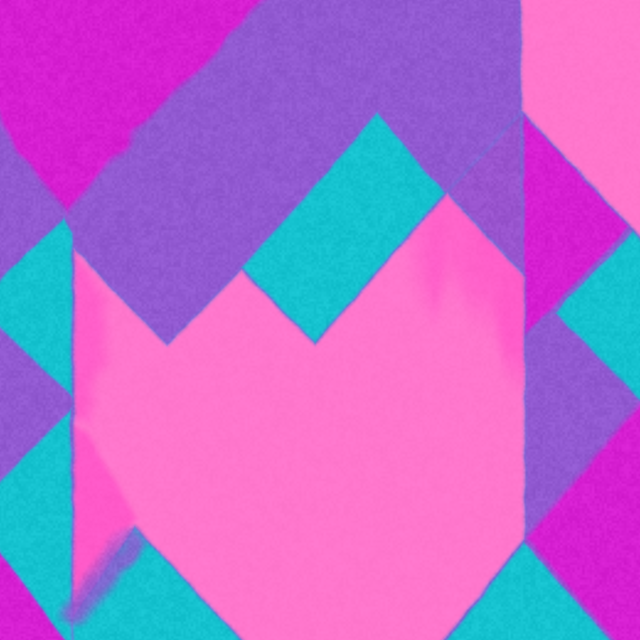
This background is drawn by a Shadertoy shader. Its source:

```glsl
// Painted geometric collage: pink crown shape among violet, teal and magenta facets.

const vec3 PINK    = vec3(1.00, 0.465, 0.80);
const vec3 HOTPINK = vec3(1.00, 0.32, 0.78);
const vec3 VIOLET  = vec3(0.57, 0.35, 0.82);
const vec3 ORCHID  = vec3(0.60, 0.33, 0.81);
const vec3 MAGENTA = vec3(0.84, 0.12, 0.82);
const vec3 TEAL    = vec3(0.08, 0.76, 0.81);
const vec3 RIM     = vec3(0.42, 0.46, 0.85);

const float EDGE   = 0.0022;  // half width of a crisp edge
const float BRUSH  = 0.008;   // half width of a brushed edge
const float WOBBLE = 0.003;   // hand-drawn edge displacement
const float GRAIN  = 0.045;   // canvas texture strength
const float RIM_WIDTH = 0.0035;

float hash(vec2 p) {
    vec3 q = fract(p.xyx * 0.1031);
    q += dot(q, q.yzx + 33.33);
    return fract((q.x + q.y) * q.z);
}

float noise(vec2 p) {
    vec2 i = floor(p), f = fract(p);
    f = f * f * (3.0 - 2.0 * f);
    return mix(mix(hash(i), hash(i + vec2(1, 0)), f.x),
               mix(hash(i + vec2(0, 1)), hash(i + vec2(1, 1)), f.x), f.y);
}

// Signed distance to the line a-b, negative on its left
float halfPlane(vec2 p, vec2 a, vec2 b) {
    vec2 e = normalize(b - a);
    return dot(p - a, vec2(e.y, -e.x));
}

// Convex facet with counterclockwise corners
float facet(vec2 p, vec2 a, vec2 b, vec2 c, vec2 d) {
    return max(max(halfPlane(p, a, b), halfPlane(p, b, c)),
               max(halfPlane(p, c, d), halfPlane(p, d, a)));
}

float segment(vec2 p, vec2 a, vec2 b) {
    vec2 e = b - a;
    return length(p - a - e * clamp(dot(p - a, e) / dot(e, e), 0.0, 1.0));
}

// Signed distance to the crown outline
float crown(vec2 p) {
    const int N = 11;
    vec2 v[N] = vec2[N](
        vec2(0.116, 0.611), vec2(0.260, 0.461), vec2(0.378, 0.578), vec2(0.492, 0.464),
        vec2(0.699, 0.699), vec2(0.820, 0.567), vec2(0.820, 0.158), vec2(0.615, -0.10),
        vec2(0.472, -0.10), vec2(0.211, 0.177), vec2(0.115, 0.038));
    float dist = 10.0, side = 1.0;
    for (int i = 0; i < N; i++) {
        vec2 a = v[i], b = v[(i + 1) % N];
        dist = min(dist, segment(p, a, b));
        if ((a.y > p.y) != (b.y > p.y) &&
            p.x < a.x + (b.x - a.x) * (p.y - a.y) / (b.y - a.y)) side = -side;
    }
    return side * dist;
}

// Lay one shape over the layers below, with a faint pencil rim
void paint(inout vec3 col, vec3 layer, float d, float soft) {
    float width = max(soft, 0.75 / iResolution.y);
    col = mix(col, layer, smoothstep(width, -width, d));
    float r = d / RIM_WIDTH;
    col = mix(col, RIM, 0.4 * exp(-r * r) * EDGE / max(soft, EDGE));
}

void mainImage(out vec4 fragColor, in vec2 fragCoord) {
    vec2 uv = fragCoord / iResolution.xy;
    vec2 p = uv + WOBBLE * (vec2(noise(uv * 45.0), noise(uv * 45.0 + 91.0)) - 0.5);
    vec2 rough = uv + 0.022 * (vec2(noise(uv * 30.0), noise(uv * 30.0 + 57.0)) - 0.5);
    vec3 col = VIOLET;

    // Upper left corner and the violet facet beside the peak
    paint(col, MAGENTA, facet(mix(p, rough, 0.6), vec2(-0.1, 0.955), vec2(0.10, 0.668),
          vec2(0.503, 1.1), vec2(-0.1, 1.1)), BRUSH);
    paint(col, ORCHID, facet(p, vec2(0.699, 0.699), vec2(0.82, 0.567),
          vec2(0.817, 0.70), vec2(0.814, 0.823)), EDGE);

    // Left column
    paint(col, TEAL, facet(p, vec2(0.100, 0.659), vec2(-0.04, 0.526),
          vec2(0.113, 0.380), vec2(0.113, 0.635)), EDGE);
    paint(col, MAGENTA, facet(p, vec2(-0.1, 0.272), vec2(-0.1, -0.1),
          vec2(0.05, -0.1), vec2(0.188, -0.1)), BRUSH);
    paint(col, TEAL, facet(p, vec2(0.110, 0.361), vec2(-0.046, 0.2),
          vec2(0.113, -0.015), vec2(0.113, 0.2)), EDGE);
    paint(col, TEAL, facet(p, vec2(0.113, 0.04), vec2(0.113, -0.1),
          vec2(0.472, -0.1), vec2(0.211, 0.177)), EDGE);

    // Right column
    paint(col, MAGENTA, facet(p, vec2(0.818, 0.822), vec2(0.818, 0.6),
          vec2(0.818, 0.472), vec2(0.985, 0.646)), 0.004);
    paint(col, PINK, facet(p, vec2(0.813, 1.1), vec2(0.814, 0.827),
          vec2(1.1, 0.526), vec2(1.1, 1.1)), EDGE);
    paint(col, TEAL, facet(p, vec2(0.990, 0.639), vec2(0.867, 0.512),
          vec2(1.1, 0.273), vec2(1.1, 0.52)), EDGE);
    paint(col, MAGENTA, facet(p, vec2(0.822, 0.160), vec2(1.1, -0.171),
          vec2(1.1, 0.486), vec2(0.961, 0.323)), BRUSH);
    paint(col, TEAL, facet(p, vec2(0.819, 0.153), vec2(0.62, -0.1),
          vec2(0.83, -0.1), vec2(1.04, -0.1)), EDGE);

    // Crown with hot pink drips at the peak and shaded folds on the left
    float drip = noise(vec2(uv.x * 34.0, uv.y * 6.0));
    float dripEnd = 0.60 - 0.9 * (uv.x - 0.62) - 0.09 * drip;
    float hot = smoothstep(0.60, 0.70, uv.x) * smoothstep(dripEnd, dripEnd + 0.10, uv.y)
              * (0.45 + 0.45 * drip);
    float upperFold = facet(rough, vec2(0.10, 0.66), vec2(0.10, 0.34), vec2(0.137, 0.33), vec2(0.178, 0.49));
    float lowerFold = facet(p, vec2(0.10, 0.35), vec2(0.10, 0.02), vec2(0.216, 0.19), vec2(0.139, 0.325));
    hot = max(hot, 0.65 * smoothstep(0.014, -0.02, upperFold));
    hot = max(hot, 0.80 * smoothstep(0.006, -0.012, lowerFold));
    paint(col, mix(PINK, HOTPINK, hot), crown(p), EDGE);

    // Violet smudge, central teal bar, then grain
    float smudge = segment(rough, vec2(0.120, 0.040), vec2(0.207, 0.150));
    col = mix(col, VIOLET, 0.85 * smoothstep(0.032, 0.004, smudge));
    paint(col, TEAL, facet(p, vec2(0.590, 0.823), vec2(0.378, 0.581), vec2(0.492, 0.464), vec2(0.695, 0.698)), EDGE);
    float grain = noise(uv * 260.0) + 0.5 * noise(uv * 90.0) - 0.75;
    col += GRAIN * grain * mix(1.0, 0.4, smoothstep(0.85, 1.0, col.r));
    fragColor = vec4(clamp(col, 0.0, 1.0), 1.0);
}
```
